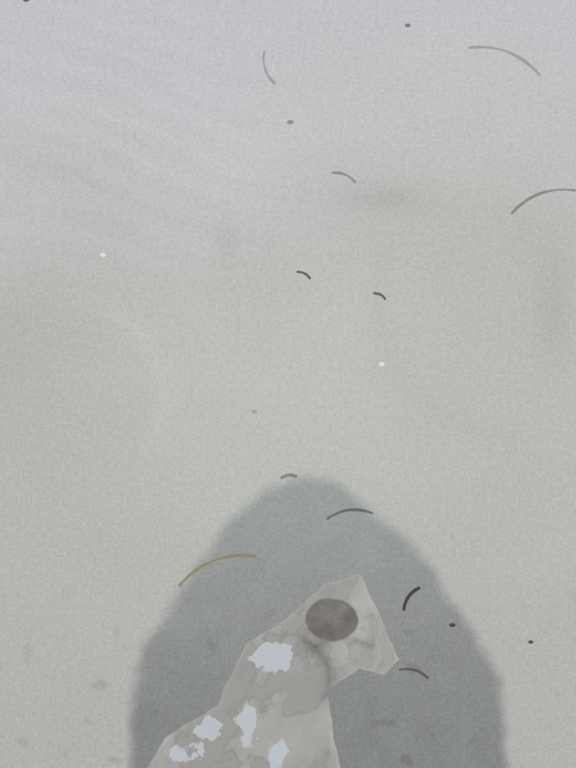
Write a WebGL 2 fragment shader that draws this texture.

```glsl
#version 300 es
precision highp float;
uniform vec2 u_resolution;
out vec4 outColor;

const vec3 SAND_TOP = vec3(0.755, 0.763, 0.772);
const vec3 SAND_MID = vec3(0.722, 0.732, 0.708);
const vec3 SAND_LOW = vec3(0.695, 0.700, 0.685);
const vec3 SHADOW_TINT = vec3(0.785, 0.795, 0.810);
const vec3 BAG = vec3(0.635, 0.630, 0.615);
const vec3 PEBBLE = vec3(0.43, 0.42, 0.41);
const vec3 DEBRIS = vec3(0.22, 0.22, 0.23);
const vec3 STRAW = vec3(0.56, 0.51, 0.40);
const vec3 PAINT = vec3(0.76, 0.79, 0.82);
const float GRAIN = 0.045;
const float SHADOW_BLUR = 0.012;
const float TWIG_WIDTH = 0.0019;
const float TWIG_BEND = 0.13;
const int CORNERS = 13;
const int TWIGS = 10;
const int SPECKS = 8;

// Outlines, in units of the canvas height
const vec2 SHADOW_EDGE[CORNERS] = vec2[](
  vec2(.397, .381), vec2(.443, .369), vec2(.495, .323), vec2(.543, .284), vec2(.618, .173),
  vec2(.651, .115), vec2(.664, -.04), vec2(.169, -.04), vec2(.173, .089), vec2(.185, .154),
  vec2(.254, .258), vec2(.293, .316), vec2(.345, .359));
const vec2 BAG_EDGE[CORNERS] = vec2[](
  vec2(.188, -.01), vec2(.215, .039), vec2(.284, .082), vec2(.319, .160), vec2(.391, .208),
  vec2(.423, .238), vec2(.469, .254), vec2(.521, .141), vec2(.501, .121), vec2(.469, .130),
  vec2(.423, .102), vec2(.436, .036), vec2(.445, -.01));
// Twig ends, then the darkness of each
const vec4 TWIG_ENDS[TWIGS] = vec4[](
  vec4(.357, .892, .344, .932), vec4(.612, .938, .703, .902), vec4(.667, .723, .748, .752),
  vec4(.434, .775, .462, .763), vec4(.388, .646, .403, .638), vec4(.488, .618, .501, .611),
  vec4(.427, .325, .484, .332), vec4(.526, .207, .545, .234), vec4(.521, .128, .556, .118),
  vec4(.367, .378, .385, .380));
const float TWIG_DARK[TWIGS] = float[](.25, .25, .38, .35, .7, .65, .5, .85, .55, .4);
// Speck centre and strength; negative is a bright shell
const vec3 SPECK[SPECKS] = vec3[](
  vec3(.589, .186, .8), vec3(.691, .164, .8), vec3(.531, .967, .5), vec3(.034, 1., .7),
  vec3(.134, .668, -.7), vec3(.497, .526, -.7), vec3(.331, .464, .2), vec3(.378, .841, .35));

vec2 hashGradient(vec2 cell) {
  vec3 h = fract(cell.xyx * vec3(.1031, .1030, .0973));
  h += dot(h, h.yzx + 33.33);
  return fract((h.xx + h.yz) * h.zy) * 2. - 1.;
}

float noise(vec2 p) {
  vec2 i = floor(p), f = fract(p), w = f * f * (3. - 2. * f);
  vec2 e = vec2(1, 0);
  return mix(mix(dot(hashGradient(i), f), dot(hashGradient(i + e), f - e), w.x),
             mix(dot(hashGradient(i + e.yx), f - e.yx), dot(hashGradient(i + 1.), f - 1.), w.x), w.y);
}

float fbm(vec2 p) {
  float sum = 0., amp = .6;
  for (int i = 0; i < 4; i++) { sum += amp * noise(p); p = p * 2.03 + 17.; amp *= .5; }
  return sum;
}

float polygon(vec2 p, vec2 v[CORNERS]) {
  float d = 1e3, side = 1.;
  for (int i = 0, j = CORNERS - 1; i < CORNERS; j = i, i++) {
    vec2 e = v[j] - v[i], w = p - v[i];
    vec2 b = w - e * clamp(dot(w, e) / dot(e, e), 0., 1.);
    d = min(d, dot(b, b));
    bvec3 c = bvec3(p.y >= v[i].y, p.y < v[j].y, e.x * w.y > e.y * w.x);
    if (all(c) || all(not(c))) side = -side;
  }
  return side * sqrt(d);
}

// Distance to a bent stroke
float stroke(vec2 p, vec4 ends, float bend) {
  vec2 d = ends.zw - ends.xy, q = p - ends.xy;
  float t = clamp(dot(q, d) / dot(d, d), 0., 1.);
  return length(q - d * t - vec2(-d.y, d.x) * bend * 4. * t * (1. - t));
}

float blob(vec2 p, vec2 centre, vec2 radius) {
  vec2 q = (p - centre) / radius;
  return exp(-dot(q, q));
}

float fill(float d, float soft) { return 1. - smoothstep(-soft, soft, d); }

void main() {
  vec2 p = gl_FragCoord.xy / u_resolution.y;
  float px = 1. / u_resolution.y;
  float wobble = fbm(p * 24.), drift = fbm(p * vec2(5., 8.));

  // Sand: gradient, dunes and wind ripples
  vec3 col = mix(SAND_LOW, SAND_MID, smoothstep(.05, .45, p.y));
  col = mix(col, SAND_TOP, smoothstep(.52, .88, p.y + drift * .12));
  col += .022 * blob(p, vec2(.36, .50), vec2(.19, .13)) - .02 * blob(p, vec2(0., .52), vec2(.16, .18));
  col -= vec3(.008, .016, .030) * blob(p, vec2(.59, .73), vec2(.17, .12));
  col -= .034 * (blob(p, vec2(.50, .742), vec2(.055, .018)) + .7 * blob(p, vec2(.72, .61), vec2(.025, .08)));
  col -= .025 * blob(p, vec2(.295, .685), vec2(.016, .03));
  float ripple = sin(dot(p, vec2(45., 150.)) + drift * 9.);
  col += .007 * ripple * blob(p, vec2(.16, .83), vec2(.17, .20)) + drift * .022;
  col += .016 * exp(-stroke(p, vec4(.15, .59, .195, .42), .22) / .011);
  col -= .014 * exp(-stroke(p, vec4(.50, .67, .66, .43), -.25) / .022);

  // Cast shadow
  float inShadow = fill(polygon(p, SHADOW_EDGE) + wobble * .010, SHADOW_BLUR);
  col *= mix(vec3(1), SHADOW_TINT * (.96 + .10 * smoothstep(0., .35, p.y) + wobble * .05), inShadow);

  // Grain and small dents
  col += GRAIN * (noise(p * 310.) + .6 * noise(p * 150.));
  col -= .05 * smoothstep(.28, .5, noise(p * 42.)) * (1. - smoothstep(.05, .32, p.y));

  // Debris
  for (int i = 0; i < TWIGS; i++) {
    float d = stroke(p, TWIG_ENDS[i], TWIG_BEND) + wobble * .003;
    col = mix(col, DEBRIS, TWIG_DARK[i] * fill(d - TWIG_WIDTH, px));
  }
  for (int i = 0; i < SPECKS; i++) {
    float d = length((p - SPECK[i].xy) * vec2(.8, 1.2)) + wobble * .002;
    vec3 tone = SPECK[i].z < 0. ? vec3(.93) : DEBRIS;
    col = mix(col, tone, abs(SPECK[i].z) * fill(d - .003, px));
  }
  float straw = stroke(p, vec4(.234, .238, .332, .276), TWIG_BEND) + wobble * .002;
  col = mix(col, STRAW, .85 * fill(straw - TWIG_WIDTH, px));

  // Crumpled bag with folds and flaked paint
  float bagDist = polygon(p, BAG_EDGE) + wobble * .008;
  float crease = fbm(p * vec2(17., 12.) + wobble);
  vec3 bag = BAG + .14 * crease - .06 * exp(-abs(crease) * 30.);
  bag += .055 * blob(p, vec2(.465, .165), vec2(.06, .05)) + .05 * exp(-abs(bagDist) / .003);
  bag -= .13 * exp(-stroke(p, vec4(.398, .165, .425, .095), .2) / .008);
  bag -= .10 * exp(-stroke(p, vec4(.405, .155, .485, .158), .15) / .005);
  float paint = blob(p, vec2(.355, .145), vec2(.035, .025)) + blob(p, vec2(.325, .06), vec2(.018, .032))
    + blob(p, vec2(.363, .018), vec2(.016, .025)) + blob(p, vec2(.272, .053), vec2(.022, .018))
    + .8 * blob(p, vec2(.24, .018), vec2(.025, .018));
  bag = mix(bag, PAINT, .85 * smoothstep(.50, .62, paint + fbm(p * 55.) * .9));
  col = mix(col, bag, .92 * fill(bagDist, px));

  // Pebble under the flap
  float pebble = length((p - vec2(.432, .193)) / vec2(.033, .028)) - 1. + wobble * .25;
  vec3 stone = PEBBLE + .16 * fbm(p * 60.) + .05 * blob(p, vec2(.425, .205), vec2(.02, .01));
  col = mix(col, stone, .9 * fill(pebble, .06));

  outColor = vec4(clamp(col, 0., 1.), 1.);
}
```
